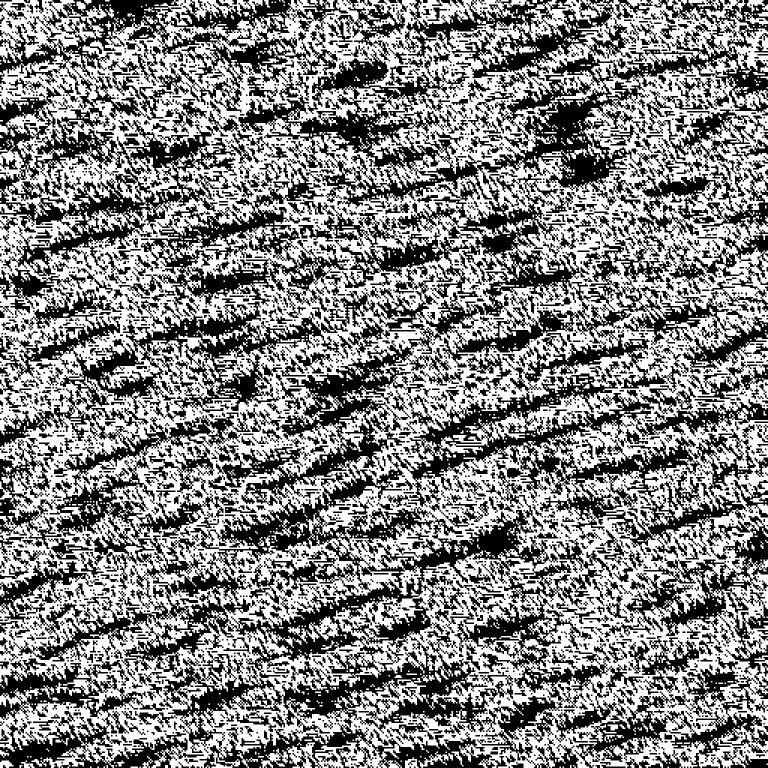
A WebGL 2 fragment shader for this texture:

```glsl
#version 300 es
precision highp float;
// Rough one-bit bark: thin, ragged, slanted furrows between gritty ridges.
// Stretched gradient noise sets the furrows; horizontal runs, leaning strokes
// and dither break up the tone, which is cut to black or white on a fine grid.

uniform vec2 u_resolution;
out vec4 fragColor;

const float GRID = 512.0;                       // grain cells across the canvas
const float SLOPE = 0.27;                       // furrow rise, in radians
const float BEND = 0.03;                        // wander of the furrows
const float TOOTH = 0.014;                      // raggedness of furrow edges
const vec2 FURROW_FREQ = vec2(8.0, 47.0);       // along, across
const vec2 CRACK_FREQ = vec2(22.0, 96.0);
const float CRACK_GAIN = 0.5;
const vec2 FURROW_RANGE = vec2(0.13, 0.42);     // noise span from ridge to furrow
const float FURROW_DEPTH = 0.8;
const float RIDGE_SHADE = 0.2;
const vec2 RUN_FREQ = vec2(0.12, 0.87);         // per grain cell
const vec2 STROKE_FREQ = vec2(0.47, 0.21);
const float STROKE_LEAN = 0.5;
const float CLUMP_FREQ = 0.2;
const float RUN_GAIN = 1.5;
const float STROKE_GAIN = 1.5;
const float CLUMP_GAIN = 0.4;
const float CHECKER_GAIN = 0.14;
const float GRIT_GAIN = 0.4;
const float BRIGHTNESS = 0.1;

uint hashBits(ivec2 cell) {
    uvec2 q = uvec2(cell + 32768) * uvec2(1597u, 3571u);
    uint h = (q.x ^ (q.y << 9)) * 73939u + q.y;
    h = (h ^ (h >> 15)) * 668265u;
    h = (h ^ (h >> 13)) * 374761u;
    return h ^ (h >> 16);
}

float hash(ivec2 cell) {
    return float(hashBits(cell) & 65535u) / 65536.0;
}

float cornerSlope(ivec2 corner, vec2 offset) {
    float angle = 6.28319 * hash(corner);
    return dot(vec2(cos(angle), sin(angle)), offset);
}

float gradientNoise(vec2 p) {
    ivec2 i = ivec2(floor(p));
    vec2 f = fract(p);
    vec2 s = f * f * f * (f * (f * 6.0 - 15.0) + 10.0);
    float low = mix(cornerSlope(i, f),
                    cornerSlope(i + ivec2(1, 0), f - vec2(1.0, 0.0)), s.x);
    float high = mix(cornerSlope(i + ivec2(0, 1), f - vec2(0.0, 1.0)),
                     cornerSlope(i + ivec2(1, 1), f - vec2(1.0, 1.0)), s.x);
    return mix(low, high, s.y);
}

// Signed furrow field: high values are dark cracks; tooth shifts the edges.
float furrows(vec2 uv, float tooth) {
    float bend = gradientNoise(uv * 2.3 + 41.0) + 0.3 * gradientNoise(uv * 8.0 + 67.0);
    vec2 q = vec2(cos(SLOPE) * uv.x + sin(SLOPE) * uv.y,
                  cos(SLOPE) * uv.y - sin(SLOPE) * uv.x + BEND * bend + tooth);
    return gradientNoise(q * FURROW_FREQ + 113.0)
         + CRACK_GAIN * gradientNoise(q * CRACK_FREQ + 211.0);
}

// One grain cell: 0 for black, 1 for white.
float grain(vec2 cell) {
    vec2 p = cell + 0.5;
    vec2 leaning = vec2(p.x + STROKE_LEAN * p.y, p.y);
    float stroke = gradientNoise(leaning * STROKE_FREQ + 503.0);
    float run = gradientNoise(p * RUN_FREQ + 401.0);
    float clump = gradientNoise(p * CLUMP_FREQ + 601.0);

    float furrow = furrows(p / GRID, TOOTH * stroke);
    float tone = BRIGHTNESS - RIDGE_SHADE * furrow
               - FURROW_DEPTH * smoothstep(FURROW_RANGE.x, FURROW_RANGE.y, furrow);

    // Patches of horizontal runs alternate with patches of leaning strokes.
    float runShare = smoothstep(-0.2, 0.35, gradientNoise(p * vec2(0.05, 0.12) + 307.0));

    // Fine dither, strongest where strokes dominate.
    float checker = 2.0 * mod(cell.x + cell.y, 2.0) - 1.0;
    float grit = hash(ivec2(cell) + 1409) - 0.5;
    float dither = CHECKER_GAIN * checker + GRIT_GAIN * grit;

    tone += RUN_GAIN * runShare * run + CLUMP_GAIN * clump;
    tone += STROKE_GAIN * (1.0 - 0.6 * runShare) * stroke;
    tone += (1.0 - 0.7 * runShare) * dither;
    return step(0.0, tone);
}

void main() {
    // Box-filter the grid so that cell edges stay clean at any size.
    float side = min(u_resolution.x, u_resolution.y);
    float width = GRID / side;
    vec2 low = gl_FragCoord.xy * width - 0.5 * width;
    vec2 cell = floor(low);
    vec2 share = clamp((low + width - cell - 1.0) / width, 0.0, 1.0);

    float bottom = mix(grain(cell), grain(cell + vec2(1.0, 0.0)), share.x);
    float top = mix(grain(cell + vec2(0.0, 1.0)), grain(cell + 1.0), share.x);
    fragColor = vec4(vec3(mix(bottom, top, share.y)), 1.0);
}
```
